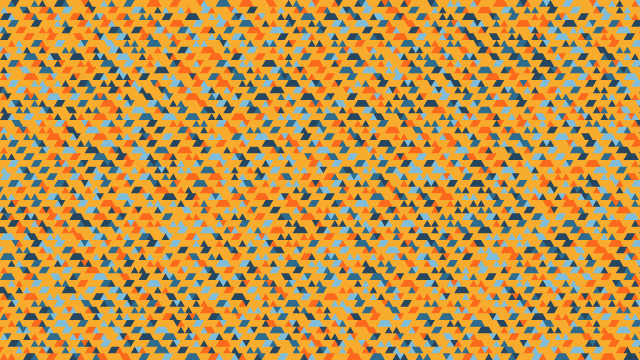
This pattern is drawn by a WebGL 1 fragment shader. Its source:

```glsl
precision highp float;

uniform vec2 u_resolution;

const float ROWS = 54.0;            // triangle rows down the canvas
const float SIDE_RATIO = 0.8660254; // height of an equilateral triangle
const float PERIOD = 3.0;           // triangle sides per repeat
const float ROW_SHIFT = 1.0;        // sides each row slides to the left going up
const int SAMPLES = 4;              // per axis, for smooth edges

const vec3 AMBER = vec3(0.97, 0.675, 0.175);
const vec3 ORANGE = vec3(0.98, 0.41, 0.11);
const vec3 SKY = vec3(0.50, 0.74, 0.86);
const vec3 TEAL = vec3(0.18, 0.42, 0.55);
const vec3 NAVY = vec3(0.15, 0.27, 0.37);

float hash(vec3 p) {
  p = fract(p * vec3(0.7531, 0.6197, 0.8713));
  p += dot(p, p.yzx + 33.33);
  return fract((p.x + p.y) * p.z);
}

vec3 palette(float pick) {
  if (pick < 0.27) return ORANGE;
  if (pick < 0.53) return SKY;
  if (pick < 0.77) return TEAL;
  return NAVY;
}

// Spreads colours evenly over neighbouring repeats, with random jitter.
float colourPick(vec2 cell, float piece) {
  float spread = dot(vec3(cell, piece), vec3(0.7549, 0.5698, 0.382));
  return fract(spread + 0.75 * hash(vec3(cell, piece * 13.0 + 5.0)));
}

// At most one of the three triangles is left as background.
float emptySlot(float pick) {
  if (pick < 0.27) return 2.0;
  if (pick < 0.47) return 1.0;
  if (pick < 0.53) return 0.0;
  return -1.0;
}

// Joins some of the three triangles in a trapezoid into larger pieces.
float pieceIndex(float slot, float style) {
  if (style < 0.22) return 0.0;
  if (style < 0.55) return max(slot, 1.0);
  return slot;
}

// Position is in triangle sides across and rows up.
vec3 triangleMosaic(vec2 p) {
  float row = floor(p.y);
  float rise = p.y - row;

  // Shifted rows step the amber bands down to the right.
  float skewed = p.x + ROW_SHIFT * row - 0.5 * rise;
  float column = floor(skewed);
  float pointsDown = step(1.0 - rise, skewed - column);

  // Three triangles carry colour, the next three form the amber band.
  float group = floor((column + 0.5) / PERIOD);
  float slot = 2.0 * (column - group * PERIOD) + pointsDown;
  vec2 cell = vec2(group, row) + 17.0;
  float empty = emptySlot(hash(vec3(cell, 43.0)));
  if (slot > 2.5 || abs(slot - empty) < 0.5) return AMBER;

  float piece = pieceIndex(slot, hash(vec3(cell, 71.0)));
  return palette(colourPick(cell, piece));
}

void main() {
  vec2 scale = vec2(SIDE_RATIO, 1.0) * ROWS / u_resolution.y;
  vec3 total = vec3(0.0);

  for (int j = 0; j < SAMPLES; j++) {
    for (int i = 0; i < SAMPLES; i++) {
      vec2 offset = (vec2(float(i), float(j)) + 0.5) / float(SAMPLES) - 0.5;
      total += triangleMosaic((gl_FragCoord.xy + offset) * scale);
    }
  }

  gl_FragColor = vec4(total / float(SAMPLES * SAMPLES), 1.0);
}
```
